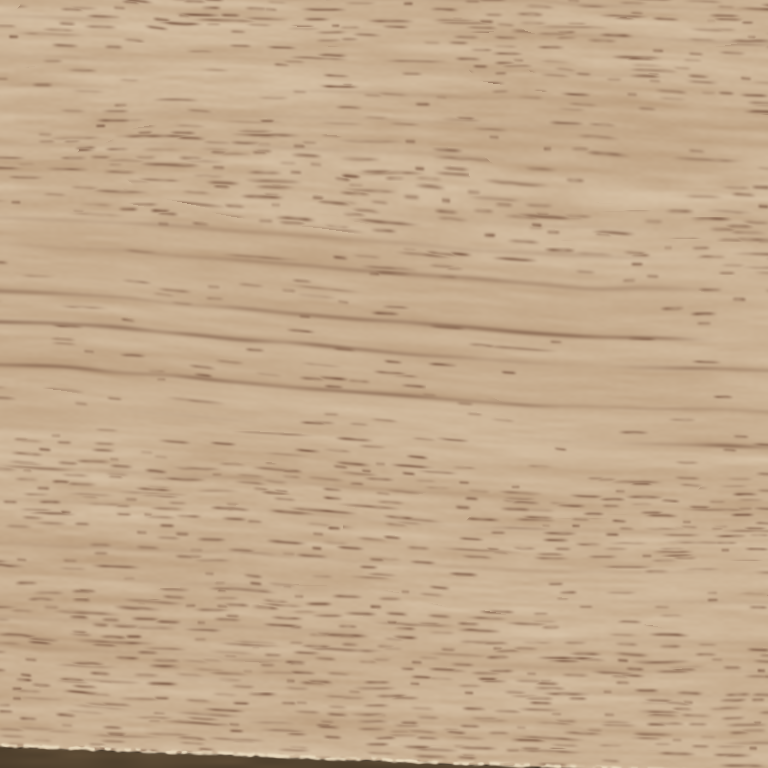
Reproduce this texture procedurally as a Shadertoy shader.

```glsl
// Pale oak board with near-horizontal grain, sagging gently to the right.
// Stretched value noise makes the tone, wavering lines make the growth rings,
// scattered dashes make the pores; a dark gap shows under the lower edge.

#define WOOD_MID    vec3(0.787, 0.687, 0.570)
#define TONE_STEP   vec3(0.030, 0.039, 0.044)
#define PORE_COLOR  vec3(0.545, 0.415, 0.325)
#define GAP_COLOR   vec3(0.335, 0.270, 0.190)
#define RIM_COLOR   vec3(0.910, 0.850, 0.740)
#define GRAIN_SLOPE 0.035
#define SAG_DEPTH   0.030
#define RING_PITCH  0.046
#define PORE_AMOUNT 0.62
#define EDGE_HEIGHT 0.0265
#define EDGE_SLOPE  0.038

float hash(vec2 p) {
    return fract(sin(dot(p, vec2(127.1, 311.7))) * 43758.5453);
}

float noise(vec2 p) {
    vec2 cell = floor(p);
    vec2 f = fract(p);
    f = f * f * (3.0 - 2.0 * f);
    float low = mix(hash(cell), hash(cell + vec2(1.0, 0.0)), f.x);
    float high = mix(hash(cell + vec2(0.0, 1.0)), hash(cell + vec2(1.0, 1.0)), f.x);
    return mix(low, high, f.y);
}

// Noise centred on zero
float signedNoise(vec2 p) {
    return noise(p) - 0.5;
}

float gauss(float d, float width) {
    return exp(-d * d / (width * width));
}

// Bends the plane so that horizontal lines follow the grain
vec2 grainSpace(vec2 uv) {
    float sag = SAG_DEPTH * smoothstep(0.1, 0.9, uv.x) * gauss(uv.y - 0.56, 0.2);
    float waver = 0.012 * signedNoise(uv * vec2(3.0, 6.0))
                + 0.004 * signedNoise(uv * vec2(13.0, 22.0));
    return vec2(uv.x, uv.y + GRAIN_SLOPE * uv.x + sag + waver);
}

// Broad bands, streaks and fine fibres
float woodTone(vec2 g) {
    float tone = 1.2 * signedNoise(g * vec2(1.3, 13.0));
    tone += 1.3 * signedNoise(g * vec2(2.6, 42.0) + 17.0);
    tone += 1.5 * signedNoise(g * vec2(7.0, 95.0) + 31.0);
    tone += 1.0 * signedNoise(g * vec2(22.0, 170.0) + 53.0);
    tone += 0.35 * signedNoise(g * vec2(130.0, 240.0) + 71.0);
    return tone;
}

// Long broken growth lines: x is the sharp line, y its soft shade
vec2 growthRings(vec2 g) {
    vec2 rings = vec2(0.0);
    float nearest = floor(g.y / RING_PITCH);
    for (int i = -1; i <= 1; i++) {
        float id = nearest + float(i);
        float center = (id + 0.2 + 0.6 * hash(vec2(id, 4.0))) * RING_PITCH;
        float d = g.y - center;
        float strength = 0.35 + 0.65 * hash(vec2(id, 9.0));
        float fade = smoothstep(0.15, 0.75, noise(vec2(g.x * 4.0, id * 7.3)));
        float breaks = 0.35 + 0.65 * noise(vec2(g.x * 19.0, id * 5.1));
        rings.x = max(rings.x, gauss(d, 0.0034) * strength * fade * breaks);
        rings.y = max(rings.y, gauss(d - 0.004, 0.011) * strength * fade);
    }
    return rings;
}

// Short dark dashes, one at most in each staggered cell of three layers
float pores(vec2 g, float density) {
    float dark = 0.0;
    for (int i = 0; i < 3; i++) {
        float layer = float(i);
        vec2 scale = vec2(7.0 + 5.0 * layer, 56.0 + 21.0 * layer);
        vec2 p = g * scale;
        float row = floor(p.y);
        p.x += 10.0 * hash(vec2(row, layer + 2.0));
        vec2 seed = vec2(floor(p.x), row) + 37.0 * layer;
        float halfLength = mix(0.12, 0.42, hash(seed + 0.3));
        float center = mix(halfLength, 1.0 - halfLength, hash(seed + 0.6));
        float along = abs(fract(p.x) - center) / halfLength;
        float across = (fract(p.y) - mix(0.3, 0.7, hash(seed + 0.9))) / scale.y;
        float ragged = 0.5 + 0.7 * noise(g * vec2(75.0, 190.0));
        float dash = (1.0 - smoothstep(0.35, 1.0, along)) * gauss(across, 0.0024);
        float present = step(hash(seed), density);
        dark = max(dark, dash * ragged * present * mix(0.25, 0.85, hash(seed + 1.2)));
    }
    return dark;
}

void mainImage(out vec4 fragColor, in vec2 fragCoord) {
    vec2 uv = fragCoord / iResolution.xy;
    float pixel = 1.0 / iResolution.y;
    vec2 g = grainSpace(uv);

    // Calm middle with rings, busier zones of pores above and below
    float calm = smoothstep(0.39, 0.47, g.y) * (1.0 - smoothstep(0.68, 0.76, g.y));
    float cluster = smoothstep(0.25, 0.75, noise(g * vec2(2.5, 15.0) + 5.0));
    float density = PORE_AMOUNT * mix(1.0, 0.22, calm) * mix(0.25, 1.0, cluster);
    vec2 rings = growthRings(g) * mix(0.25, 1.0, calm);

    // Wood
    float tone = woodTone(g) * mix(1.0, 0.75, calm) - 1.1 * rings.y + 0.25;
    vec3 color = WOOD_MID + TONE_STEP * tone;
    color = mix(color, PORE_COLOR, clamp(rings.x * 0.95, 0.0, 1.0));
    color = mix(color, PORE_COLOR, clamp(pores(g, density), 0.0, 1.0));

    // Pale chipped rim and the dark gap below it
    float edge = uv.y - EDGE_HEIGHT + EDGE_SLOPE * uv.x
               + 0.002 * signedNoise(vec2(uv.x * 90.0, 3.0));
    float chips = noise(vec2(uv.x * 150.0, uv.y * 200.0));
    color = mix(color, RIM_COLOR, gauss(edge - 0.003, 0.003) * smoothstep(0.2, 0.7, chips));
    color = mix(color, GAP_COLOR * 0.6, gauss(edge, 0.0018) * (1.0 - chips));
    vec3 gap = GAP_COLOR * (0.9 + 0.2 * noise(uv * vec2(20.0, 120.0)));
    color = mix(gap, color, smoothstep(-pixel, pixel, edge));

    fragColor = vec4(color, 1.0);
}
```
